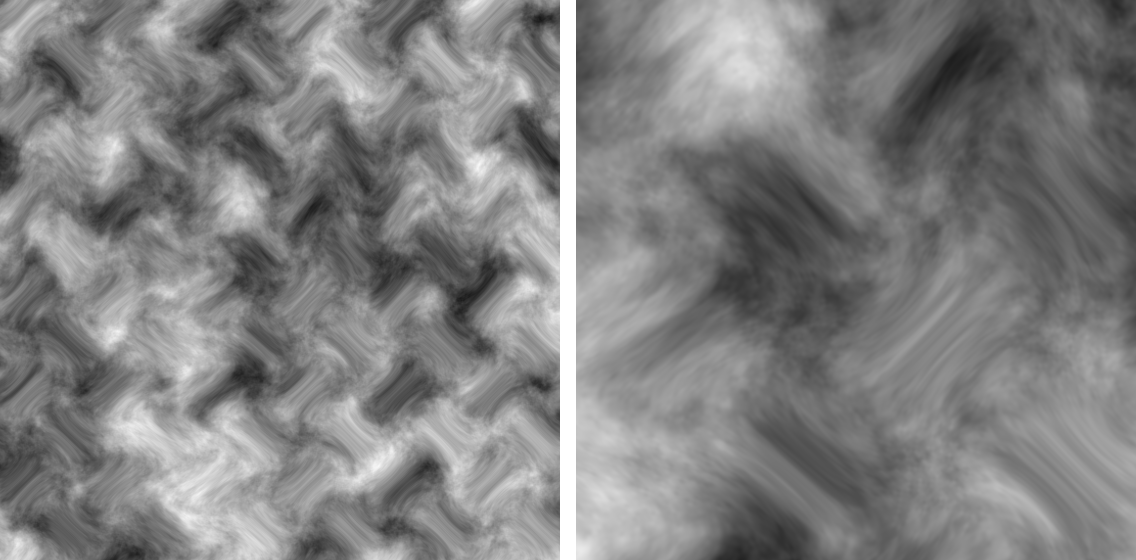
Left, the full canvas; right, a detail of the centre.
Write a Shadertoy shader that draws this texture.

```glsl
const float TAU = 6.2831853;
const float WAVES = 6.0;                        // shear waves across the canvas
const float GRAIN = 9.5;                        // coarsest noise cells across the canvas
const float ROUGHNESS = 0.6;                    // amplitude kept from octave to octave
const vec2 WAVE_ORIGIN = vec2(0.127, 0.22);     // centre of one falling streak patch
const vec2 CALM_CENTER = vec2(0.33, 0.66);      // column and row where the shear fades
const float CALM_WIDTH = 0.15;
const float MID_GREY = 0.535;
const float CONTRAST = 1.08;

float hash(vec2 cell) {
    vec3 p = fract(cell.xyx * vec3(0.1031, 0.1030, 0.0973));
    p += dot(p, p.yzx + 33.33);
    return fract((p.x + p.y) * p.z);
}

float valueNoise(vec2 p) {
    vec2 cell = floor(p);
    vec2 f = fract(p);
    vec2 w = f * f * (3.0 - 2.0 * f);
    float low = mix(hash(cell), hash(cell + vec2(1, 0)), w.x);
    float high = mix(hash(cell + vec2(0, 1)), hash(cell + vec2(1, 1)), w.x);
    return mix(low, high, w.y);
}

// Layered noise, centred on zero; each octave is turned to hide the lattice
float cloud(vec2 p, int octaves, float gain) {
    const mat2 turn = mat2(0.8, 0.6, -0.6, 0.8);
    float sum = 0.0;
    float amplitude = 0.5;
    for (int i = 0; i < octaves; i++) {
        sum += amplitude * (valueNoise(p) - 0.5);
        p = turn * p * 2.0 + 17.3;
        amplitude *= gain;
    }
    return sum;
}

// Sine offset with a slope near one, weaker around the calm band
float shear(float x, float origin, float calm) {
    float k = TAU * WAVES;
    float d = (x - calm) / CALM_WIDTH;
    float strength = 1.1 - 0.7 * exp(-d * d);
    return strength * sin(k * (x - origin)) / k;
}

// Crossed shears flatten the plane along alternating diagonals
vec2 weave(vec2 p) {
    return p + vec2(shear(p.y, WAVE_ORIGIN.y, CALM_CENTER.y),
                    shear(p.x, WAVE_ORIGIN.x, CALM_CENTER.x));
}

void mainImage(out vec4 fragColor, in vec2 fragCoord) {
    vec2 uv = fragCoord / iResolution.y;
    float grey = MID_GREY + CONTRAST * cloud(weave(uv) * GRAIN + 40.0, 6, ROUGHNESS);
    fragColor = vec4(vec3(clamp(grey, 0.0, 1.0)), 1.0);
}
```
